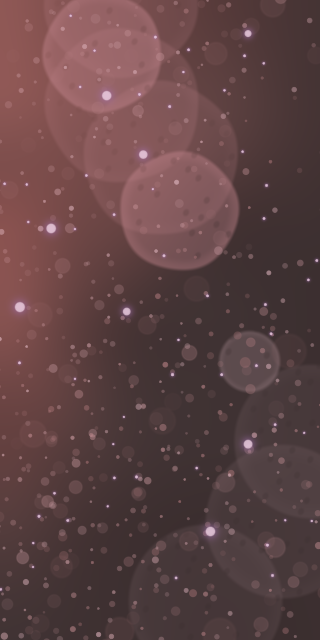
A WebGL 2 fragment shader for this background:

```glsl
#version 300 es
precision highp float;

uniform vec2 u_resolution;
out vec4 fragColor;

vec3 hash3(vec2 p) {
    vec3 q = fract(p.xyx * vec3(0.1031, 0.1030, 0.0973));
    q += dot(q, q.yxz + 33.33);
    return fract((q.xxy + q.yzz) * q.zyx);
}

float noise(vec2 p) {
    vec2 cell = floor(p), f = fract(p);
    f = f * f * (3.0 - 2.0 * f);
    float low = mix(hash3(cell).x, hash3(cell + vec2(1, 0)).x, f.x);
    float high = mix(hash3(cell + vec2(0, 1)).x, hash3(cell + vec2(1, 1)).x, f.x);
    return mix(low, high, f.y);
}

mat2 rotation(float a) {
    return mat2(cos(a), sin(a), -sin(a), cos(a));
}

// Out-of-focus light: flat inside, slightly brighter at the rim
float bokeh(float dist, float radius, float blur) {
    float body = 1.0 - smoothstep(radius - blur, radius + blur, dist);
    float rim = smoothstep(radius * 0.78, radius * 0.97, dist);
    return body * (0.85 + 0.3 * rim);
}

// Warm light from the upper left, falling off into the dark
vec3 backdrop(vec2 p) {
    float reach = mix(0.3, 0.7, smoothstep(0.9, 1.7, p.y));
    float glow = smoothstep(-0.1, 1.3, p.y) * exp(-pow(p.x / reach, 2.0));
    glow *= 0.82 + 0.36 * noise(p * 4.0 + 3.0);
    vec3 color = mix(vec3(0.235, 0.185, 0.188), vec3(0.55, 0.335, 0.325), glow);
    return color + 0.03 * (noise(p * 3.0 + 20.0) - 0.5);
}

// Soft dark specks that show inside the large discs
float dust(vec2 p) {
    vec2 q = rotation(0.5) * p / 0.055;
    vec3 h = hash3(floor(q) + 71.0);
    float dist = length((fract(q) - mix(vec2(0.3), vec2(0.7), h.xy)) * vec2(1.0, 0.8));
    return step(h.z, 0.35) * (1.0 - smoothstep(0.08, 0.24, dist));
}

void main() {
    vec2 p = gl_FragCoord.xy / u_resolution.x;
    p.y *= 2.0 * u_resolution.x / u_resolution.y;
    float pixel = 1.0 / u_resolution.x;
    vec3 color = backdrop(p);
    float clean = 1.0 - 0.3 * dust(p);

    // Large pink discs winding down from the top
    for (int i = 0; i < 5; i++) {
        float n = float(i);
        bool strong = i % 3 == 1;
        vec2 center = vec2(0.44 + 0.12 * sin(1.05 * n - 2.6), 2.0 - 0.165 * n);
        vec2 d = p - center;
        float wobble = 1.0 + 0.015 * sin(5.0 * atan(d.y, d.x) + n);
        float disc = bokeh(length(d) * wobble, strong ? 0.185 : 0.24, 0.004 + pixel);
        color = mix(color, vec3(0.76, 0.52, 0.55), disc * clean * (strong ? 0.4 : 0.17));
    }

    // Large grey discs along the lower right
    for (int i = 0; i < 4; i++) {
        float n = float(i);
        vec2 center = vec2(0.78 + 0.2 * sin(1.3 * n), 0.87 - 0.25 * n);
        float disc = bokeh(length(p - center), i == 0 ? 0.095 : 0.24, 0.004 + pixel);
        color = mix(color, vec3(0.55, 0.45, 0.47), disc * clean * (i == 0 ? 0.45 : 0.16));
    }

    // Scattered discs, from large and faint to small and bright
    for (int i = 0; i < 10; i++) {
        float n = float(i), k = n / 9.0;
        float size = 0.42 * pow(0.82, n);
        mat2 turn = rotation(0.4 + 1.7 * n);
        vec2 q = turn * p / size + 5.3 * n;
        vec2 cell = floor(q);
        vec3 h = hash3(cell + 37.0 * n);
        vec3 look = hash3(cell + 37.0 * n + 113.0);
        vec2 local = mix(vec2(0.23), vec2(0.77), h.xy);
        vec2 center = (cell + local - 5.3 * n) * size * turn;
        float density = mix(0.58, 0.32, smoothstep(0.7, 1.4, center.y));
        density *= mix(1.1, 0.6, smoothstep(0.55, 1.0, center.x));
        float radius = size * mix(0.05, 0.2 - 0.07 * k, look.x * look.x);
        float disc = bokeh(length(q - cell - local) * size, radius, 0.08 * radius + 0.6 * pixel);
        float alpha = mix(0.13, 0.75, k * k) * mix(0.3, 1.0, look.y);
        vec3 tint = mix(vec3(0.68, 0.46, 0.47), vec3(0.9, 0.74, 0.78), k * look.z);
        color = mix(color, tint, disc * alpha * step(h.z, density));
    }

    // Sharp highlights with a violet halo: a few glowing, many tiny
    for (int i = 0; i < 2; i++) {
        float size = i == 0 ? 0.3 : 0.09;
        vec2 q = rotation(0.8 + float(i)) * p / size;
        vec3 h = hash3(floor(q) + 211.0 + 59.0 * float(i));
        float dist = length(fract(q) - mix(vec2(0.25), vec2(0.75), h.xy)) * size;
        float present = step(h.z, i == 0 ? 0.36 : 0.22);
        float radius = size * mix(0.035, 0.055, fract(h.z * 17.0));
        float halo = exp(-pow(dist / (radius * 1.5), 2.0));
        color = mix(color, vec3(0.66, 0.45, 0.72), 0.55 * halo * present);
        float core = bokeh(dist, radius * 0.9, 0.15 * radius + 0.5 * pixel);
        color = mix(color, vec3(0.95, 0.84, 0.9), min(core, 1.0) * 0.9 * present);
    }

    fragColor = vec4(color, 1.0);
}
```
